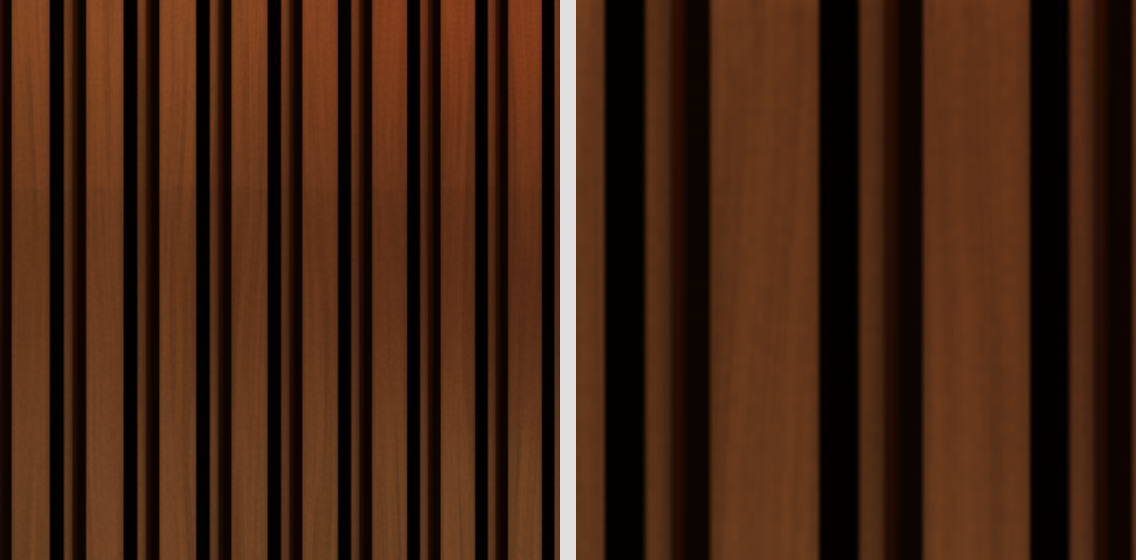
Left: the whole. Right: its middle third, enlarged.
A three.js fragment shader for this texture:

```glsl
// Vertical wooden slats, wide and narrow in turn, with dark gaps and fine grain.
varying vec2 vUv;

const vec3 GAP_BLACK = vec3(0.012, 0.003, 0.0);
const vec3 GAP_RED = vec3(0.17, 0.055, 0.012);
const vec3 WOOD_TOP = vec3(0.52, 0.28, 0.135);
const vec3 WOOD_TOP_RED = vec3(0.51, 0.235, 0.105);
const vec3 WOOD_MIDDLE = vec3(0.405, 0.222, 0.108);
const vec3 WOOD_MIDDLE_RED = vec3(0.365, 0.182, 0.088);
const vec3 WOOD_BOTTOM = vec3(0.43, 0.258, 0.138);

float hash(vec2 p) {
  return fract(sin(dot(p, vec2(127.1, 311.7))) * 43758.5453);
}

float noise(vec2 p) {
  vec2 cell = floor(p);
  vec2 f = fract(p);
  f = f * f * (3.0 - 2.0 * f);
  float low = mix(hash(cell), hash(cell + vec2(1.0, 0.0)), f.x);
  float high = mix(hash(cell + vec2(0.0, 1.0)), hash(cell + vec2(1.0, 1.0)), f.x);
  return mix(low, high, f.y);
}

float fbm(vec2 p) {
  float sum = 0.0;
  float weight = 0.5;
  for (int i = 0; i < 4; i++) {
    sum += weight * noise(p);
    p = p * 2.03 + 7.3;
    weight *= 0.5;
  }
  return sum;
}

// Soft-edged band from left to right
float band(float x, float left, float right, float soft) {
  return smoothstep(left - soft, left + soft, x)
       * (1.0 - smoothstep(right - soft, right + soft, x));
}

// Slat coordinate: the pitch shrinks slightly towards the right
float slatCoord(float x, float start, float pitch, float shrink) {
  float root = sqrt(pitch * pitch - 4.0 * shrink * (x - start));
  return (pitch - root) / (2.0 * shrink);
}

// Warm light above, dimmer middle, paler brown below
vec3 woodTone(vec2 uv) {
  float red = smoothstep(0.25, 0.85, uv.x);
  vec3 top = mix(WOOD_TOP, WOOD_TOP_RED, red);
  vec3 middle = mix(WOOD_MIDDLE, WOOD_MIDDLE_RED, red);
  vec3 tone = mix(WOOD_BOTTOM, middle, smoothstep(0.05, 0.58, uv.y));
  return mix(tone, top, smoothstep(0.58, 1.0, uv.y));
}

// Bent vertical fibres, dark streaks and fine speckle
float grain(vec2 p, float y, float seed) {
  float bend = 0.07 * sin(y * 4.0 + seed * 1.7) + 0.05 * noise(vec2(seed, y * 5.0));
  float x = p.x + bend;
  float fibres = fbm(vec2(x * 22.0 + seed * 13.0, y * 5.0)) - 0.47;
  float streak = smoothstep(0.62, 0.85, noise(vec2(x * 11.0 + seed * 5.0, y * 2.5)));
  float speckle = noise(vec2(p.x * 26.0 + seed * 31.0, y * 170.0)) - 0.5;
  return 1.0 + 0.16 * fibres - 0.09 * streak + 0.06 * speckle;
}

// Faint ragged joint where the upper boards begin
float joint(float x, float y, float seed) {
  float height = 0.665 + 0.012 * (noise(vec2(x * 8.0, seed)) - 0.5);
  float above = smoothstep(height - 0.006, height + 0.006, y);
  return 1.0 + 0.045 * above * (1.0 - smoothstep(0.67, 0.85, y));
}

void main() {
  float s = slatCoord(vUv.x, 0.0208, 0.1339, 0.00104);
  float id = floor(s);
  float x = s - id;

  // Masks; the wide slat also wraps over the start of the next repeat
  float soft = 0.018;
  float wide = max(band(x, 0.0, 0.51, soft), smoothstep(1.0 - soft, 1.0 + soft, x));
  float narrow = band(x, 0.70, 0.82, 0.022);
  float redEdge = band(x, 0.80, 0.875, 0.035);

  // Wood, slightly different on each slat
  vec3 wood = woodTone(vUv) * (0.98 + 0.05 * hash(vec2(id, 3.0)));
  wood *= grain(vec2(x, s), vUv.y, id + 9.0) * joint(x, vUv.y, id);
  float bevel = 1.0 - 0.12 * (1.0 - smoothstep(0.0, 0.07, x))
                    - 0.10 * smoothstep(0.43, 0.51, x);
  vec3 narrowWood = wood * (0.86 - 0.22 * smoothstep(0.74, 0.83, x));

  // Gaps, warmer in the shadow beside the narrow slat
  float warmth = mix(0.55, 1.0, smoothstep(0.1, 0.9, vUv.y));
  vec3 color = mix(GAP_BLACK, GAP_RED * warmth, redEdge);
  color += vec3(0.035, 0.012, 0.002) * band(x, 0.84, 1.0, 0.03);

  color = mix(color, narrowWood, narrow);
  color = mix(color, wood * bevel, wide);
  gl_FragColor = vec4(color, 1.0);
}
```
